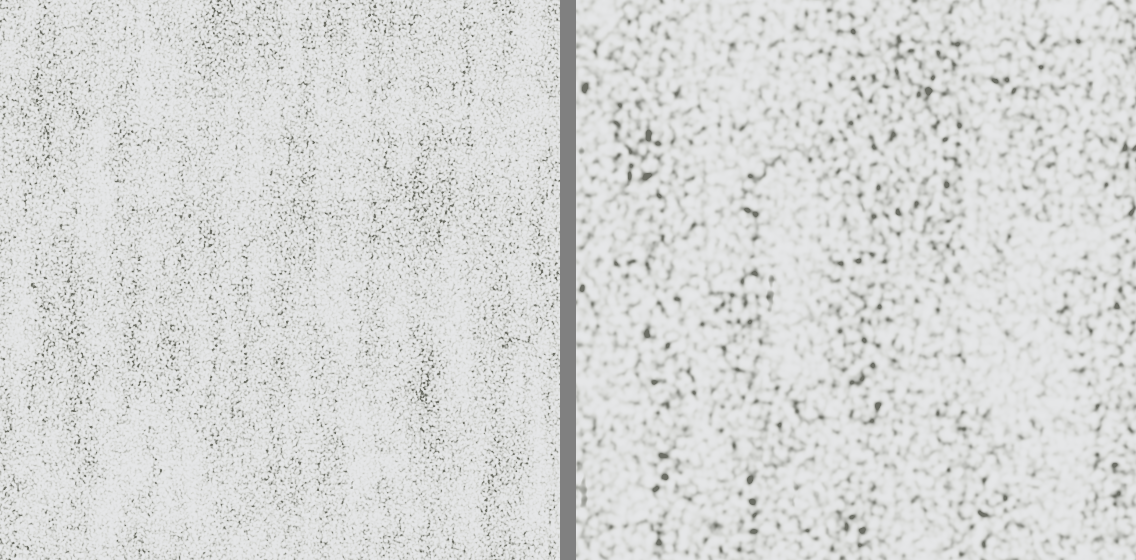
Left, the full canvas; right, a detail of the centre.
Write a Shadertoy shader that draws this texture.

```glsl
// Pale weathered plaster with vertical streaks and fine dark speckles.

// Random unit vector for a lattice point
vec2 gradientAt(vec2 cell) {
    vec3 h = fract(cell.xyx * vec3(0.1031, 0.1030, 0.0973));
    h += dot(h, h.yzx + 33.33);
    float angle = 6.2832 * fract((h.x + h.y) * h.z);
    return vec2(cos(angle), sin(angle));
}

// Gradient noise scaled to a standard deviation of about one
float noise(vec2 p) {
    vec2 cell = floor(p), f = p - cell;
    vec2 w = f * f * f * (f * (f * 6.0 - 15.0) + 10.0);
    float a = dot(gradientAt(cell), f);
    float b = dot(gradientAt(cell + vec2(1, 0)), f - vec2(1, 0));
    float c = dot(gradientAt(cell + vec2(0, 1)), f - vec2(0, 1));
    float d = dot(gradientAt(cell + vec2(1, 1)), f - vec2(1, 1));
    return 4.7 * mix(mix(a, b, w.x), mix(c, d, w.x), w.y);
}

// Broad wear: straight streaks, patches and clusters that gather the speckles
float wear(vec2 uv) {
    vec2 bent = uv + vec2(0.005 * noise(uv * vec2(5, 9) + 61.0), 0.0);
    float streaks = 0.22 * noise(bent * vec2(16, 1.9) + 7.3);
    float threads = 0.19 * noise(bent * vec2(41, 3.2) + 23.1);
    float patches = 0.15 * noise(uv * vec2(7, 6) + 41.7);
    float clusters = 0.19 * noise(bent * vec2(32, 22) + 83.9);
    float crumbs = 0.22 * noise(uv * vec2(76, 58) + 57.2);
    return streaks + threads + patches + clusters + crumbs;
}

// Fine crisp grain in three sizes, turned apart to hide the lattices
float grain(vec2 uv) {
    vec2 left = mat2(0.966, 0.259, -0.259, 0.966) * uv;
    vec2 right = mat2(0.839, -0.545, 0.545, 0.839) * uv;
    return 0.58 * noise(uv * vec2(157, 139) + 11.4)
         + 0.70 * noise(left * vec2(207, 195) + 137.6)
         + 0.32 * noise(right * 263.0 + 411.3);
}

void mainImage(out vec4 fragColor, in vec2 fragCoord) {
    vec2 uv = fragCoord / iResolution.y;
    float roughness = wear(uv);
    float speckle = grain(uv);

    // The exponential keeps worn-smooth areas calm and rough areas dotted
    float darkness = 0.034 * exp(roughness + speckle * (1.0 + 0.2 * roughness));

    // Rare upright gouges with ragged edges
    float gouge = noise(uv * vec2(72, 25) + 191.2) + 0.2 * speckle + 0.4 * roughness;
    darkness += 0.24 * smoothstep(2.5, 3.1, gouge);
    darkness = min(darkness / (1.0 + 0.6 * darkness), 0.48);

    // Cool white surface, warming to olive grey in the pits
    vec3 color = vec3(0.902, 0.906, 0.911) - darkness * vec3(1.0, 0.99, 1.05);
    color.b -= 0.012 * smoothstep(0.0, 0.06, darkness);
    fragColor = vec4(color, 1.0);
}
```
